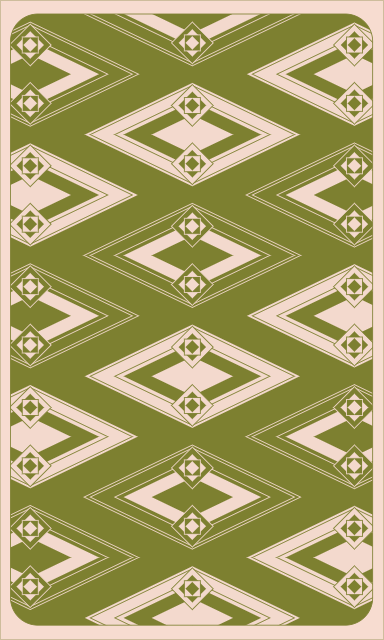
This pattern is drawn by a Shadertoy shader. Its source:

```glsl
// Olive and blush card: staggered nested diamonds with paired star rosettes, inverted on alternate rows.
const vec3 OLIVE = vec3(0.49, 0.50, 0.19);
const vec3 BLUSH = vec3(0.953, 0.851, 0.802);
const vec3 FRAME = vec3(0.967, 0.862, 0.815);
const vec3 TRIM = vec3(0.73, 0.68, 0.51);

const float CANVAS_HEIGHT = 768.0;            // design units over the full height
const vec2 SPACING = vec2(194.5, 145.0);      // column and row pitch
const vec2 LATTICE_ORIGIN = vec2(0.4, -67.5);
const vec2 DIAMOND = vec2(129.0, 62.0);       // half width, half height
const float ROSETTE_OFFSET = 35.0;
const float LINE = 1.0;

// Antialiased coverage of the inside of a distance field
float fill(float d, float px) {
    return clamp(0.5 - d / px, 0.0, 1.0);
}

// Antialiased stroke, exact also for lines thinner than a pixel
float stroke(float d, float width, float px) {
    return fill(d - 0.5 * width, px) - fill(d + 0.5 * width, px);
}

float diamondDistance(vec2 p, float halfWidth) {
    vec2 normal = normalize(DIAMOND.yx);
    return dot(abs(p), normal) - halfWidth * normal.x;
}

float tiltedSquare(vec2 p, float radius) {
    return (abs(p.x) + abs(p.y) - radius) * 0.7071;
}

float squareDistance(vec2 p, float halfSide) {
    return max(abs(p.x), abs(p.y)) - halfSide;
}

float roundedBox(vec2 p, vec2 halfSize, float radius) {
    vec2 q = abs(p) - halfSize + radius;
    return length(max(q, 0.0)) + min(max(q.x, q.y), 0.0) - radius;
}

// Star rosette: tilted square, star, framed square, centre
vec3 rosette(vec3 col, vec2 p, vec3 ink, vec3 paper, float px) {
    float rim = tiltedSquare(p, 25.0);
    float box = squareDistance(p, 9.6);
    col = mix(col, paper, fill(rim, px));
    col = mix(col, ink, stroke(rim, LINE, px));
    col = mix(col, ink, fill(tiltedSquare(p, 16.5), px));
    col = mix(col, paper, fill(box, px));
    col = mix(col, ink, stroke(box, LINE, px));
    return mix(col, ink, fill(tiltedSquare(p, 8.2), px));
}

// Nested diamond with a rosette above and below its centre
vec3 motif(vec3 col, vec2 p, bool solid, float px) {
    vec3 ink = solid ? OLIVE : BLUSH;
    vec3 paper = solid ? BLUSH : OLIVE;
    float edge = diamondDistance(p, DIAMOND.x);
    col = mix(col, paper, fill(edge, px));
    if (!solid) col = mix(col, ink, stroke(edge - 0.4, LINE, px));
    col = mix(col, ink, stroke(diamondDistance(p, 122.5), LINE, px));
    col = mix(col, ink, stroke(diamondDistance(p, 93.0), LINE, px));
    col = mix(col, ink, fill(diamondDistance(p, 82.5), px));
    col = mix(col, paper, fill(diamondDistance(p, 48.8), px));
    return rosette(col, vec2(p.x, abs(p.y) - ROSETTE_OFFSET), ink, paper, px);
}

// Three columns, each shifted by half a row
vec3 diamondField(vec2 p, float px) {
    vec3 col = OLIVE;
    for (int i = -1; i <= 1; i++) {
        float column = float(i);
        vec2 q = p - LATTICE_ORIGIN - column * SPACING * vec2(1.0, 0.5);
        float row = floor(q.y / SPACING.y + 0.5);
        q.y -= row * SPACING.y;
        col = motif(col, q, mod(row, 2.0) < 0.5, px);
    }
    return col;
}

void mainImage(out vec4 fragColor, in vec2 fragCoord) {
    float px = CANVAS_HEIGHT / iResolution.y;
    vec2 p = (fragCoord - 0.5 * iResolution.xy) * px;
    vec2 halfCanvas = 0.5 * iResolution.xy * px;

    // Rounded panel inside a pale frame
    float panel = roundedBox(p - vec2(-0.5, 0.5), vec2(217.3, 366.7), 33.0);
    vec3 col = mix(FRAME, diamondField(p, px), fill(panel, px));
    col = mix(col, OLIVE, stroke(panel, LINE, px));

    // Hairline at the outer edge
    float outer = roundedBox(p, halfCanvas, 0.0);
    col = mix(col, TRIM, stroke(outer + 0.4, 0.8, px));
    fragColor = vec4(col, 1.0);
}
```
